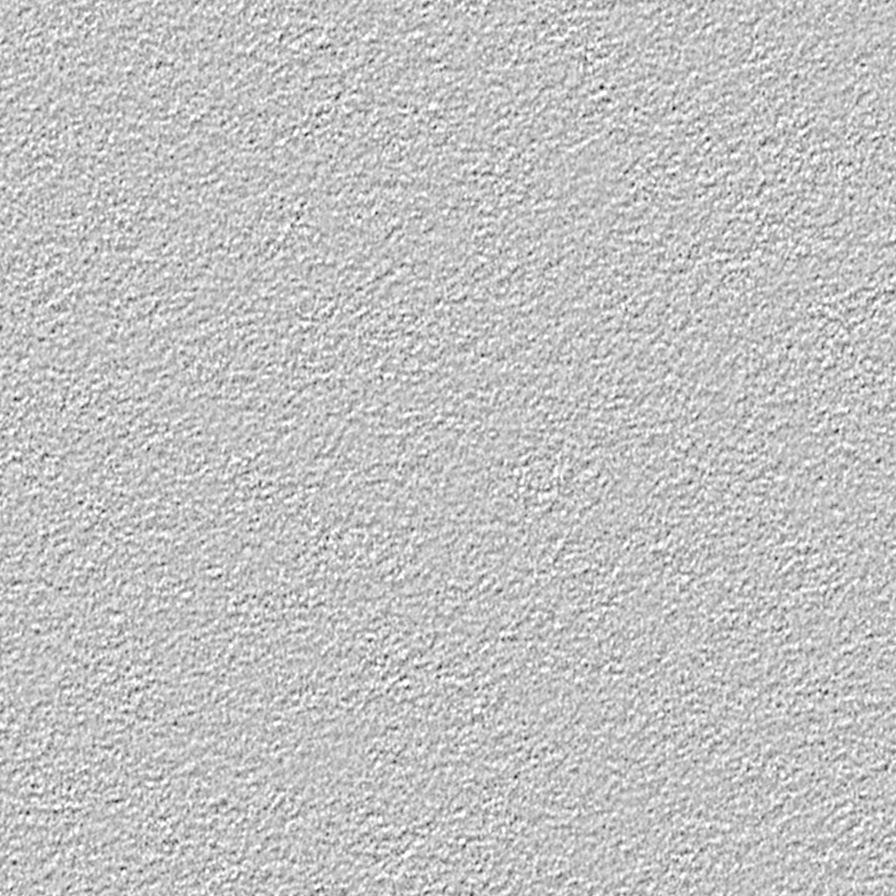
Write a WebGL 2 fragment shader that draws this texture.

```glsl
#version 300 es
precision highp float;
// Fine grey stucco: crumbly plaster relief lit from the upper left.

uniform vec2 u_resolution;
out vec4 fragColor;

const float LIGHT_ANGLE = 1.95;     // main light, counterclockwise from right
const float SIDE_ANGLE = 2.95;      // weaker light that picks out the grit
const float RELIEF_STEP = 0.0022;   // distance between the compared heights
const float BASE_GREY = 0.763;

// Integer hash of a lattice cell and a channel, 0 to 1.
float hash(vec2 cell, uint channel) {
    uvec2 q = uvec2(ivec2(cell));
    uint n = (q.x * 1597334677u) ^ (q.y * 3812015801u) ^ (channel * 668265263u);
    n = (n ^ (n >> 15)) * 1597334677u;
    n = (n ^ (n >> 13)) * 668265263u;
    n ^= n >> 16;
    return float(n & 0xffffu) / 65535.0;
}

// Height of scattered round bumps and dents, one per cell.
float bumps(vec2 p, uint layer) {
    vec2 home = floor(p);
    float height = 0.0;
    for (int y = -1; y <= 1; y++) {
        for (int x = -1; x <= 1; x++) {
            vec2 cell = home + vec2(x, y);
            vec2 centre = cell + vec2(hash(cell, layer), hash(cell, layer + 1u));
            vec2 offset = p - centre;
            float dome = max(1.0 - dot(offset, offset), 0.0);
            height += (2.0 * hash(cell, layer + 2u) - 1.0) * dome * dome;
        }
    }
    return height;
}

vec2 direction(float angle) {
    return vec2(cos(angle), sin(angle));
}

// Height difference towards a light: positive on lit faces.
float litSlope(vec2 p, float angle, float frequency, uint layer) {
    vec2 towardsLight = direction(angle) * RELIEF_STEP;
    return bumps(p * frequency, layer) - bumps((p + towardsLight) * frequency, layer);
}

// Uneven strength of the relief, from soft patches.
float roughness(vec2 p) {
    return 1.0 + 0.22 * bumps(p * 24.0, 40u);
}

void main() {
    vec2 p = gl_FragCoord.xy / u_resolution.y;

    // Coarse and fine grains, with grit between them.
    float coarse = litSlope(p, LIGHT_ANGLE, 140.0, 10u);
    float fine = litSlope(p, LIGHT_ANGLE, 190.0, 20u);
    float grit = litSlope(p, SIDE_ANGLE, 290.0, 30u);
    float slope = (0.24 * coarse + 0.35 * fine + 0.19 * grit) * roughness(p);

    // Shading, with deeper shadow in the steepest pits.
    float pit = min(slope + 0.30, 0.0);
    float grey = BASE_GREY + 0.62 * slope + 0.35 * pit;
    fragColor = vec4(vec3(clamp(grey, 0.08, 1.0)), 1.0);
}
```
